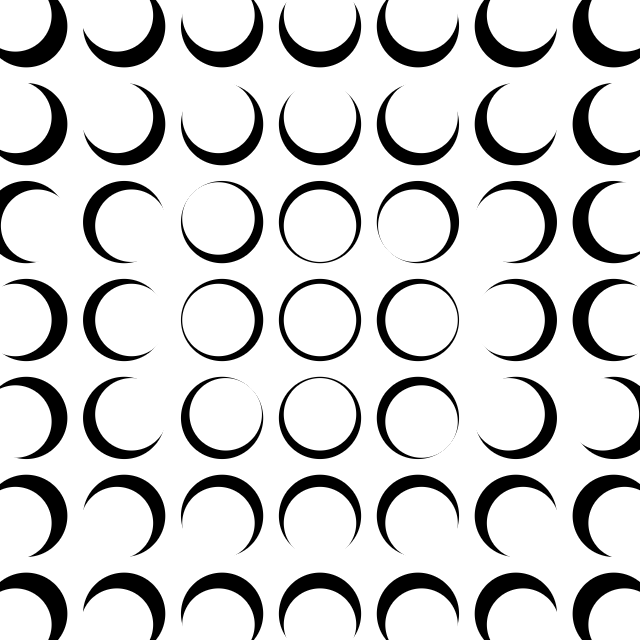
Write a Shadertoy shader that draws this pattern.

```glsl
// A grid of black discs, each mostly covered by a smaller white disc.
// The white disc slides along the line through the canvas centre, further in
// outer cells, so the centre ring opens into ever thicker crescents.

// Antialiased coverage of a disc; pixel is the size of one pixel in cells.
float discCoverage(vec2 p, float radius, float pixel) {
    return clamp(0.5 + (radius - length(p)) / pixel, 0.0, 1.0);
}

// +1 slides the white disc outward, -1 slides it toward the centre.
float slideDirection(vec2 cell) {
    bool middleRow = abs(cell.y) < 1.5;
    bool evenColumn = mod(cell.x, 2.0) < 0.5;
    bool alternate = abs(mod(cell.x * cell.y, 4.0) - 1.0) < 0.5;
    return middleRow && (evenColumn || alternate) ? -1.0 : 1.0;
}

void mainImage(out vec4 fragColor, in vec2 fragCoord) {
    // Cell units, with cell (0, 0) in the middle of the canvas
    float pixel = 6.536 / min(iResolution.x, iResolution.y);
    vec2 grid = (fragCoord - 0.5 * iResolution.xy) * pixel;
    vec2 cell = floor(grid + 0.5);
    vec2 p = grid - cell;

    // Black disc minus the displaced white disc
    vec2 slide = 0.037 * cell * slideDirection(cell);
    float ink = discCoverage(p, 0.42, pixel)
              * (1.0 - discCoverage(p - slide, 0.37, pixel));

    fragColor = vec4(vec3(1.0 - ink), 1.0);
}
```
